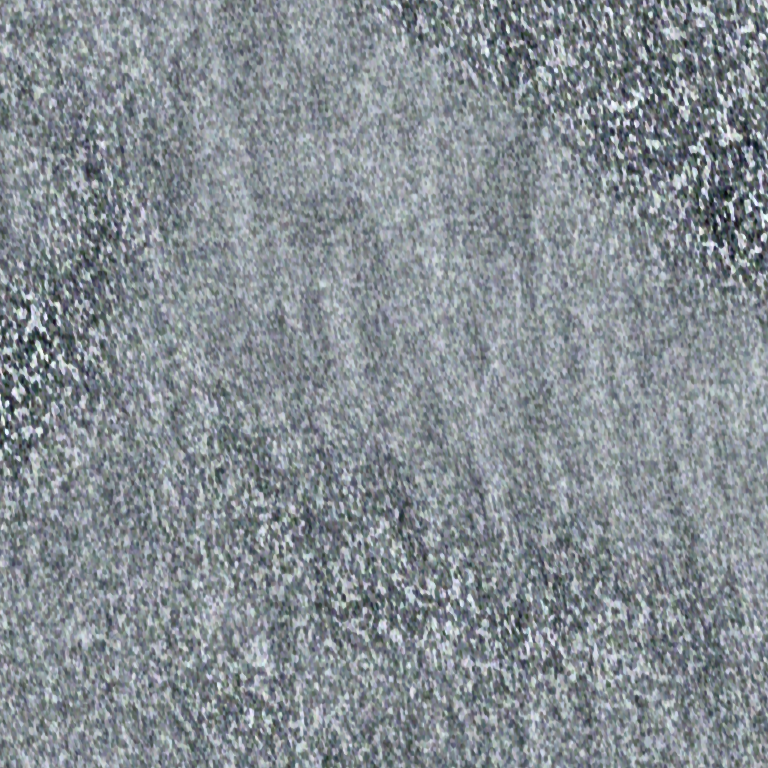
Give the GLSL for this texture, as a three.js fragment shader.

```glsl
// Blue-grey speckled grain with calm, faintly ridged drifts and rough dark patches.
varying vec2 vUv;

const vec3  COLD_TINT     = vec3(-0.030, 0.0, 0.022);  // offset from neutral grey
const vec3  GREEN_MAGENTA = vec3(-0.5, 0.5, -0.5);
const vec3  BLUE_YELLOW   = vec3(-0.4, -0.1, 0.9);
const float CALM_TONE     = 0.585;
const float ROUGH_DROP    = 0.20;   // darkening inside rough patches
const float SPECK_GAIN    = 0.30;   // bright flecks inside rough patches
const float LEAN          = 0.15;   // slant of the grain
const vec2  FINE_CELLS    = vec2(320.0, 190.0);
const vec2  COARSE_CELLS  = vec2(205.0, 115.0);
const vec2  RIDGE_CELLS   = vec2(54.0, 12.0);
const vec2  MOTTLE_CELLS  = vec2(19.0, 14.0);
const float CELL_FOCUS    = 4.2;    // higher gives crisper cells

vec3 hash3(vec2 p) {
  vec3 q = fract(vec3(p.xyx) * vec3(0.1031, 0.1030, 0.0973));
  q += dot(q, q.yxz + 33.33);
  return fract((q.xxy + q.yzz) * q.zyx);
}

// Soft cellular noise: random triples blended around jittered cell centres.
vec3 cellGrain(vec2 p) {
  vec2 cell = floor(p);
  vec2 local = p - cell;
  vec3 sum = vec3(0.0);
  float total = 0.0;
  for (int y = -1; y <= 1; y++) {
    for (int x = -1; x <= 1; x++) {
      vec2 offset = vec2(float(x), float(y));
      vec3 value = hash3(cell + offset + 71.0);
      vec2 jitter = hash3(cell + offset + 419.0).xy * 0.7 + 0.15;
      vec2 d = offset + jitter - local;
      float weight = exp(-CELL_FOCUS * dot(d, d));
      sum += value * weight;
      total += weight;
    }
  }
  return sum / total;
}

// Soft elliptical patch, sheared by slope.
float patchAt(vec2 p, vec2 centre, vec2 radius, float slope) {
  vec2 d = p - centre;
  d.y -= slope * d.x;
  d /= radius;
  return exp(-dot(d, d));
}

// Layered sines that make the patch borders wander.
vec2 wander(vec2 p) {
  vec2 w = sin(p.yx * vec2(13.0, 11.0) + vec2(0.7, 2.1)) * 0.014;
  return p + w + sin(p.yx * vec2(29.0, 34.0) + p * 17.0) * 0.008;
}

float roughness(vec2 uv) {
  vec2 p = wander(uv);
  float aboveSlope = p.y - max(1.39 - 0.83 * p.x, 0.62);
  float rough = 0.66 * smoothstep(-0.05, 0.09, aboveSlope);
  rough += 0.45 * patchAt(p, vec2(0.94, 0.73), vec2(0.15, 0.11), -0.2);
  rough += 0.95 * patchAt(p, vec2(0.01, 0.52), vec2(0.14, 0.13), 0.3);
  rough += 0.40 * patchAt(p, vec2(0.12, 0.73), vec2(0.08, 0.11), 0.0);
  rough += 0.30 * patchAt(p, vec2(0.02, 0.92), vec2(0.22, 0.16), 0.0);
  rough += 0.34 * patchAt(p, vec2(0.38, 0.36), vec2(0.28, 0.13), -0.4);
  rough += 0.24 * patchAt(p, vec2(0.72, 0.19), vec2(0.32, 0.10), -0.1);
  rough += 0.32 * patchAt(p, vec2(0.38, 0.05), vec2(0.18, 0.07), -0.3);
  rough += 0.22 * smoothstep(0.52, 0.25, p.y + 0.15 * p.x);
  float mottle = cellGrain(uv * MOTTLE_CELLS).x - 0.5;
  return clamp(rough + mottle * (0.06 + 0.4 * min(rough, 0.6)), 0.0, 1.0);
}

void main() {
  vec2 leaned = vec2(vUv.x + LEAN * vUv.y, vUv.y);
  leaned.x += 0.006 * sin(vUv.y * 9.0 + vUv.x * 5.0);

  vec3 fine = cellGrain(leaned * FINE_CELLS) - 0.5;
  vec3 coarse = cellGrain(leaned * COARSE_CELLS + 37.0) - 0.5;
  float ridge = cellGrain(leaned * RIDGE_CELLS + 11.0).x - 0.5;
  float rough = roughness(vUv);

  // Tone: calm base with ridges, breaking into dark ground and bright flecks.
  float tone = CALM_TONE - ROUGH_DROP * rough;
  tone += fine.x * mix(0.30, 0.36, rough);
  tone += coarse.x * mix(0.17, 0.40, rough);
  tone += ridge * mix(0.17, 0.10, rough);
  tone += SPECK_GAIN * rough * smoothstep(0.02, 0.30, coarse.x + 0.3 * fine.x);

  // Colour: cold grey with small chromatic flecks.
  float chroma = mix(0.07, 0.13, rough);
  vec3 color = vec3(tone) + COLD_TINT;
  color += GREEN_MAGENTA * chroma * (fine.y + 0.5 * coarse.y);
  color += BLUE_YELLOW * chroma * (fine.z + 0.5 * coarse.z);
  gl_FragColor = vec4(clamp(color, 0.04, 1.0), 1.0);
}
```
